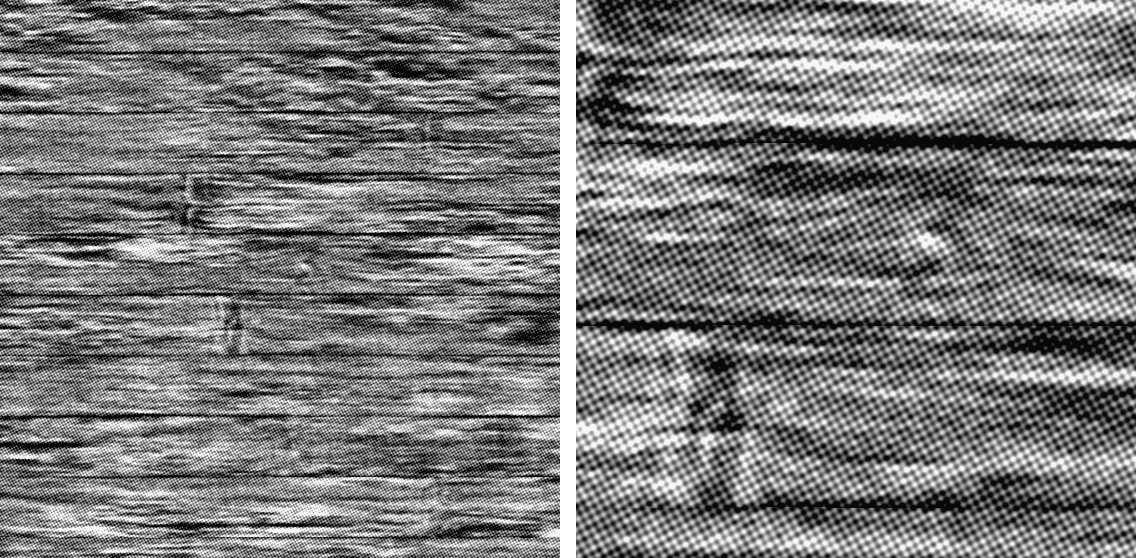
Left, the full canvas; right, a detail of the centre.
Reproduce this texture procedurally as a Shadertoy shader.

```glsl
const float PLANK_PITCH = 0.1087;
const float PLANK_OFFSET = 0.0366;
const float SEAM_WIDTH = 0.0027;
const float SEAM_DARKNESS = 0.62;
const float KNOT_RADIUS = 0.036;
const float GRAIN_CONTRAST = 1.0;
const float SPECKLE_CONTRAST = 0.26;
const float MID_TONE = 0.553;
const float SCREEN_LINES = 204.0;
const float SCREEN_ANGLE = 0.5;
const float SCREEN_CONTRAST = 0.33;
const float TAU = 6.2831853;

float hash(vec2 p) {
    return fract(sin(dot(p, vec2(127.1, 311.7))) * 43758.5453);
}

float noise(vec2 p) {
    vec2 cell = floor(p);
    vec2 f = fract(p);
    f = f * f * (3.0 - 2.0 * f);
    float low = mix(hash(cell), hash(cell + vec2(1.0, 0.0)), f.x);
    float high = mix(hash(cell + vec2(0.0, 1.0)), hash(cell + 1.0), f.x);
    return mix(low, high, f.y);
}

// Noise centred on zero
float signedNoise(vec2 p) {
    return noise(p) - 0.5;
}

// Long fibres broken up by shorter and finer ones
float woodGrain(vec2 p, float roughness) {
    float stretch = mix(0.8, 1.8, roughness);
    float fibre = 0.40 * signedNoise(p * vec2(3.2 * stretch, 84.0));
    fibre += 0.50 * signedNoise(p * vec2(8.0 * stretch, 140.0) + 31.0);
    fibre += 0.48 * signedNoise(p * vec2(19.0 * stretch, 190.0) + 57.0);
    fibre += 0.30 * signedNoise(p * vec2(55.0, 260.0) + 71.0);
    float activity = mix(0.4, 1.75, noise(p * vec2(4.5, 26.0) + 83.0));
    return fibre * activity;
}

// Upright and ragged flecks that cross the grain at a bamboo joint
float knotFlecks(vec2 p) {
    float bend = 0.022 * signedNoise(p * vec2(20.0, 45.0));
    float upright = signedNoise(vec2((p.x + bend) * 120.0, p.y * 34.0));
    float patches = signedNoise(p * vec2(75.0, 130.0) + 19.0);
    float blots = signedNoise(p * vec2(34.0, 60.0) + 43.0);
    return 0.60 * upright + 0.60 * patches + 0.35 * blots;
}

// Two crossed waves form the rotated dot screen
float dotScreen(vec2 p) {
    float c = cos(SCREEN_ANGLE);
    float s = sin(SCREEN_ANGLE);
    vec2 phase = mat2(c, -s, s, c) * p * SCREEN_LINES * TAU;
    return 0.5 * (cos(phase.x) + cos(phase.y));
}

void mainImage(out vec4 fragColor, in vec2 fragCoord) {
    vec2 uv = fragCoord / iResolution.y;

    // Planks
    float seamWobble = 0.002 * signedNoise(vec2(uv.x * 9.0, 4.0));
    float plankY = (uv.y + seamWobble - PLANK_OFFSET) / PLANK_PITCH;
    float plank = floor(plankY);
    float within = fract(plankY);
    vec2 seed = vec2(plank * 7.31, plank * plank + 5.0);

    // One joint per plank, of varying strength
    float knotX = mix(0.06, 0.88, hash(seed));
    float knotDrift = 0.03 * signedNoise(vec2(within * 4.0, plank * 5.0));
    float offset = (uv.x - knotX + knotDrift) / KNOT_RADIUS;
    float ragged = mix(0.45, 1.3, noise(uv * vec2(28.0, 38.0) + seed));
    float knot = exp(-offset * offset) * ragged * mix(0.3, 1.0, hash(seed + 3.0));
    float halo = exp(-offset * offset * 0.16);

    // Grain, bent around the joint
    vec2 grainPos = uv + vec2(plank * 5.3, plank * 3.7);
    vec2 knotPos = grainPos;
    grainPos.y += 0.010 * signedNoise(grainPos * vec2(3.0, 9.0));
    grainPos.y += 0.004 * signedNoise(grainPos * vec2(16.0, 30.0));
    grainPos.y += 0.009 * halo * signedNoise(grainPos * vec2(24.0, 30.0));
    float grain = woodGrain(grainPos, hash(seed + 9.0));
    float tone = MID_TONE + GRAIN_CONTRAST * grain * (1.0 - 0.4 * min(knot, 1.0));
    tone += knot * (knotFlecks(knotPos) - 0.05);

    // Dark seams with a pale edge above them
    float seamDistance = min(within, 1.0 - within) * PLANK_PITCH;
    float seamPatches = noise(vec2(uv.x * 6.0, floor(plankY + 0.5) * 3.0));
    float seamStrength = mix(0.35, 1.1, seamPatches);
    float seam = exp(-pow(seamDistance / SEAM_WIDTH, 2.0));
    float paleEdge = exp(-pow((within - 0.13) / 0.08, 2.0));
    tone += 0.11 * paleEdge * noise(grainPos * vec2(5.0, 80.0));
    tone -= SEAM_DARKNESS * seam * seamStrength;

    // Printed dots, roughened by paper speckle
    float speckle = signedNoise(uv * vec2(230.0, 290.0) + 11.0);
    float shade = tone + SPECKLE_CONTRAST * speckle;
    shade += SCREEN_CONTRAST * dotScreen(uv);
    fragColor = vec4(vec3(clamp(shade, 0.03, 0.97)), 1.0);
}
```
